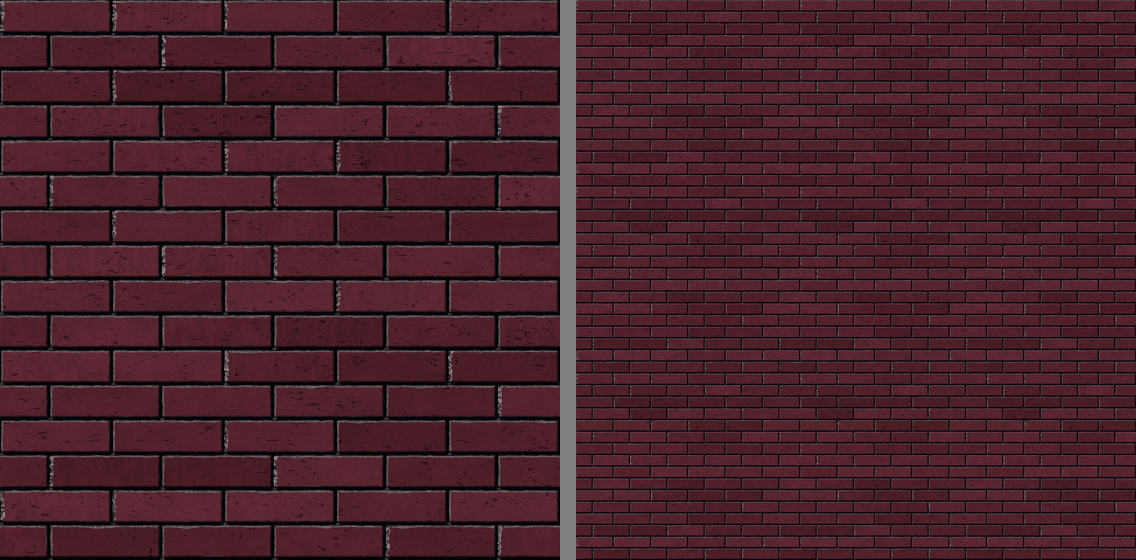
Left, the tile; right, the same tile 3 across and 3 down.
This texture is drawn by a WebGL 1 fragment shader. Its source:

```glsl
precision highp float;
// Tiling wall of dark red bricks with lit top-left rims and deep black joints.

uniform vec2 u_resolution;

const vec2 GRID = vec2(5.0, 16.0);   // bricks across, rows down
const float CELL_WIDTH = 3.2;        // cell width in row heights
const float ROW_SHIFT = 0.44;        // offset of every other row, in cells

const vec3 JOINT_BLACK = vec3(0.025, 0.018, 0.02);
const vec3 RIM_GRAY = vec3(0.40, 0.35, 0.36);
const vec3 BRICK_DARK = vec3(0.285, 0.108, 0.142);
const vec3 BRICK_LIGHT = vec3(0.358, 0.150, 0.196);

float hash(vec2 p) {
  vec3 q = fract(p.xyx * 0.1031);
  q += dot(q, q.yzx + 33.33);
  return fract((q.x + q.y) * q.z);
}

// Value noise over the unit square; a whole-number frequency makes it wrap.
float noise(vec2 uv, vec2 freq, float seed) {
  vec2 p = uv * freq;
  vec2 i = floor(p);
  vec2 f = fract(p);
  f = f * f * (3.0 - 2.0 * f);
  vec2 a = mod(i, freq) + seed;
  vec2 b = mod(i + 1.0, freq) + seed;
  return mix(mix(hash(a), hash(vec2(b.x, a.y)), f.x),
             mix(hash(vec2(a.x, b.y)), hash(b), f.x), f.y);
}

// Signed distance to a rounded box given by two corners.
float boxDistance(vec2 p, vec2 lo, vec2 hi, float radius) {
  vec2 d = abs(p - 0.5 * (lo + hi)) - 0.5 * (hi - lo) + radius;
  return length(max(d, 0.0)) + min(max(d.x, d.y), 0.0) - radius;
}

float fill(float d, float soft) {
  return 1.0 - smoothstep(-soft, soft, d);
}

// Fired clay: tone per brick, blotches, grain, streaks and pits.
vec3 brickColor(vec2 uv, vec2 id) {
  float tone = 0.55 * hash(id + 3.0) + 0.45 * hash(vec2(id.y, 71.0));
  vec3 color = mix(BRICK_DARK, BRICK_LIGHT, smoothstep(0.1, 0.85, tone));

  float blotch = noise(uv, vec2(24.0, 40.0), 11.0) - 0.5;
  float grain = noise(uv, vec2(220.0, 360.0), 23.0) - 0.5;
  float streak = noise(uv, vec2(170.0, 36.0), 37.0) - 0.5;
  float streaky = step(0.7, hash(id + 17.0));
  color *= 1.0 + 0.09 * blotch + 0.10 * grain + 0.12 * streaky * streak;

  float pits = smoothstep(0.76, 0.95, noise(uv, vec2(130.0, 300.0), 51.0));
  float pitted = smoothstep(0.3, 0.7, noise(uv, vec2(30.0, 48.0), 67.0));
  return color * (1.0 - 0.45 * pits * pitted);
}

void main() {
  vec2 uv = gl_FragCoord.xy / u_resolution;
  float soft = 0.65 * GRID.y / u_resolution.y;

  // Running bond: cell id and position in row heights
  vec2 g = uv * GRID;
  g.x -= ROW_SHIFT * (1.0 - mod(floor(g.y), 2.0));
  vec2 id = vec2(mod(floor(g.x), GRID.x), floor(g.y));
  vec2 p = fract(g) * vec2(CELL_WIDTH, 1.0);

  // Uneven edges, with crumbly mortar beside some bricks
  float wobble = noise(uv, vec2(120.0), 5.0) - 0.5;
  float chip = pow(noise(uv, vec2(36.0), 83.0), 6.0);
  float crumb = noise(uv, vec2(300.0), 97.0);
  float crumbly = step(0.74, hash(id + 41.0));
  vec2 q = p + 0.018 * wobble;

  vec2 corner = vec2(3.14, 0.985);
  vec2 rimLow = vec2(0.035 - 0.03 * crumbly * crumb, 0.09);
  vec2 faceLow = vec2(0.083 + 0.05 * crumbly * crumb, 0.09);
  float rim = boxDistance(q, rimLow, corner, 0.025);
  float face = boxDistance(q, faceLow, vec2(3.14, 0.935), 0.03) + 0.05 * chip;

  // Mortar left at the foot of each upright joint
  float jointX = mod(p.x + 0.5 * CELL_WIDTH, CELL_WIDTH) - 0.5 * CELL_WIDTH;
  float clump = length(vec2(jointX - 0.045, p.y - 0.025) * vec2(0.8, 1.0));
  clump += 0.05 * (crumb - 0.5) - 0.045;

  // Shadow gathers along the lower and right edges of the face
  float edge = min(q.y - 0.09, 3.14 - q.x);
  float shade = mix(0.3, 1.0, smoothstep(-0.01, 0.055, edge));

  vec3 mortar = RIM_GRAY * mix(0.72, 1.2, crumb);
  mortar *= mix(1.0, 0.45 + 0.9 * crumb, crumbly * step(p.x, 0.2));

  vec3 color = JOINT_BLACK;
  color = mix(color, 0.65 * mortar, fill(clump, 1.3 * soft));
  color = mix(color, mortar * shade, fill(rim, soft));
  color = mix(color, brickColor(uv, id) * shade, fill(face, soft));
  gl_FragColor = vec4(color, 1.0);
}
```
